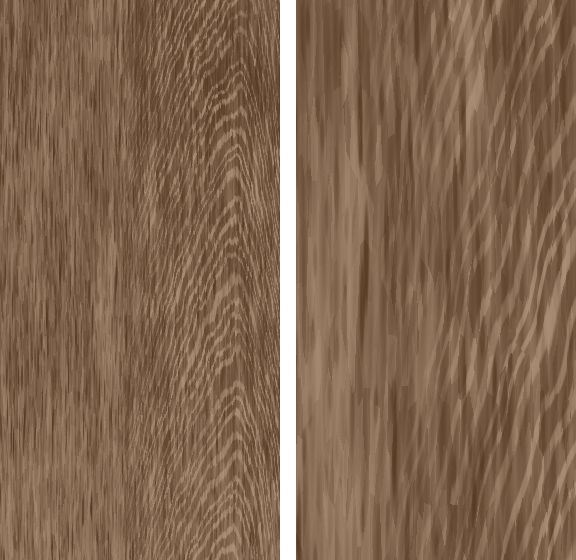
Left, the full canvas; right, a detail of the centre.
Give the GLSL for this texture, as a Shadertoy shader.

```glsl
// Brown oak board: upright fibres and dark pores at left, arched growth rings at right.

vec2 hash2(vec2 p) {
    return fract(sin(vec2(dot(p, vec2(127.1, 311.7)), dot(p, vec2(269.5, 183.3)))) * 43758.545);
}

// Cellular noise: x = distance to the nearest point, y = random tone of its cell
vec2 cellular(vec2 p) {
    vec2 base = floor(p);
    vec2 nearest = vec2(9.0, 0.0);
    for (int j = -1; j <= 1; j++) {
        for (int i = -1; i <= 1; i++) {
            vec2 cell = base + vec2(i, j);
            float d = length(cell + hash2(cell) - p);
            if (d < nearest.x) nearest = vec2(d, hash2(cell + 71.3).x);
        }
    }
    return nearest;
}

// Slow drift made of layered sines, about -1 to 1
float drift(vec2 p) {
    return 0.5 * sin(p.x + 1.7 * sin(p.y * 0.8)) + 0.3 * sin(p.y * 1.9 - p.x * 1.3 + 2.0)
         + 0.2 * sin(p.x * 3.1 + p.y * 2.7 + 4.0);
}

// Height field whose level lines are the arched rings
float ringHeight(vec2 p, float apex) {
    float d = p.x - apex;
    d *= d > 0.0 ? 1.8 : 1.0;
    return p.y + 1.35 * sqrt(d * d + 0.0008) + 3.5 * d * d
         + 0.03 * drift(p * vec2(15.0, 5.0)) + 0.008 * sin(p.x * 61.0 + 5.0 * sin(p.y * 7.0));
}

void mainImage(out vec4 fragColor, in vec2 fragCoord) {
    vec2 p = fragCoord / iResolution.x;
    float apex = 0.83 + 0.02 * p.y + 0.014 * sin(p.y * 3.5);
    float ringZone = smoothstep(0.36, 0.64, p.x);

    // Fibres: long stretched cells, leaning a little with the slow drift
    vec2 g = p + vec2(0.006 * drift(p * vec2(4.0, 2.5)), 0.0);
    vec2 fine = cellular(g * vec2(112.0, 5.5));
    vec2 coarse = cellular(g * vec2(46.0, 1.4) + 17.0);
    vec2 hair = cellular(g * vec2(150.0, 15.0) + 41.0);
    float tone = 2.4 * (fine.x - 0.45) + 1.9 * (coarse.x - 0.45)
               + 1.3 * (fine.y - 0.5) + 1.9 * (hair.y - 0.5);

    // Pores: thin crisp dark lines at the left, short faint ticks among the rings
    vec2 pore = cellular(g * vec2(68.0, 3.6) + 83.0);
    tone -= 3.0 * (1.0 - 0.75 * ringZone) * (1.0 - smoothstep(0.1, 0.27, pore.x))
          * smoothstep(0.2, 0.6, pore.y);
    vec2 tick = cellular(g * vec2(72.0, 9.0) + 29.0);
    tone -= 1.5 * (1.0 - smoothstep(0.1, 0.28, tick.x)) * smoothstep(0.3, 0.7, tick.y);

    // Rings: narrow pale streaks, torn and broken along the fibres
    float phase = 92.0 * ringHeight(p, apex) + 1.5 * (fine.y - 0.5) + 1.1 * (coarse.y - 0.5);
    phase += 1.4 * sin(phase * 0.23) + 0.7 * sin(phase * 0.41 + 1.0);
    float patchy = drift(p * vec2(14.0, 8.0) + 3.0);
    float band = smoothstep(0.15 - 0.3 * patchy, 0.85, sin(phase));
    float streak = band * (0.65 + 0.7 * hair.y) * (1.0 + 0.4 * patchy);
    tone += ringZone * (2.7 * streak - 0.95);

    // Broad shading: pale column, dark patch at upper right, lighter foot
    tone += 0.5 * drift(p * vec2(9.0, 2.6)) + 0.25 * sin(p.x * 47.0 + 2.0 * sin(p.y * 1.8));
    tone += 0.7 * exp(-pow((p.x - 0.38) / 0.06, 2.0)) * (0.7 + 0.3 * sin(p.y * 4.0 - 2.3));
    vec2 shade = (p - vec2(0.82, 1.7)) * vec2(6.0, 5.0);
    tone -= 1.1 * exp(-dot(shade, shade));
    tone += 0.7 * (1.0 - smoothstep(0.0, 0.7, p.y)) - 0.2 * p.y + 0.3;

    // Soft limit keeps the darkest and palest tones within the wood's range
    tone = 3.6 * tanh(tone / 3.6);
    vec3 wood = vec3(0.50, 0.39, 0.30) + tone * vec3(0.052, 0.0515, 0.05);
    fragColor = vec4(wood, 1.0);
}
```
